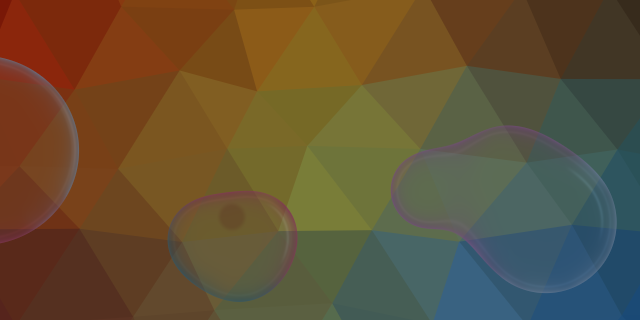
Reproduce this background procedurally as a WebGL 1 fragment shader.

```glsl
precision highp float;

uniform vec2 u_resolution;

// Facet lattice, in units of the canvas height
const vec2 LATTICE_ORIGIN = vec2(0.846, 0.757);
const vec2 LATTICE_STEP = vec2(0.31, 0.245);
const float VERTEX_JITTER = 0.085;
const float FACET_CONTRAST = 0.16;

// Colour stops from left to right
const vec3 TOP_RED = vec3(0.51, 0.10, 0.03);
const vec3 TOP_ORANGE = vec3(0.51, 0.25, 0.07);
const vec3 TOP_AMBER = vec3(0.51, 0.36, 0.09);
const vec3 TOP_RUST = vec3(0.43, 0.26, 0.12);
const vec3 TOP_UMBER = vec3(0.22, 0.17, 0.11);
const vec3 MID_RUST = vec3(0.48, 0.20, 0.07);
const vec3 MID_OCHRE = vec3(0.49, 0.34, 0.13);
const vec3 MID_OLIVE = vec3(0.50, 0.50, 0.20);
const vec3 MID_SAGE = vec3(0.35, 0.42, 0.32);
const vec3 MID_TEAL = vec3(0.18, 0.34, 0.36);
const vec3 LOW_MAROON = vec3(0.33, 0.14, 0.11);
const vec3 LOW_BROWN = vec3(0.37, 0.26, 0.16);
const vec3 LOW_MOSS = vec3(0.32, 0.39, 0.27);
const vec3 LOW_BLUE = vec3(0.21, 0.37, 0.50);
const vec3 LOW_NAVY = vec3(0.10, 0.28, 0.45);

// Bubble film
const vec3 PURPLE = vec3(0.42, 0.26, 0.45);
const vec3 MAGENTA = vec3(0.48, 0.17, 0.31);
const vec3 STEEL = vec3(0.36, 0.44, 0.54);
const vec3 DEEP_TEAL = vec3(0.16, 0.30, 0.36);
const vec3 HAZE = vec3(0.40, 0.38, 0.36);
const float RIM_WIDTH = 0.026;
const float LINE_WIDTH = 0.004;
const vec2 EGG_CENTRE = vec2(-0.065, 0.53);
const vec2 EGG_RADII = vec2(0.312, 0.297);
const vec2 PEBBLE_CENTRE = vec2(0.732, 0.237);
const float PEBBLE_RADIUS = 0.187;
const vec2 SPOT_CENTRE = vec2(0.725, 0.322);
const vec2 KIDNEY_CENTRE = vec2(1.66, 0.34);

vec2 hash2(vec2 p) {
  vec2 q = vec2(dot(p, vec2(127.1, 311.7)), dot(p, vec2(269.5, 183.3)));
  return fract(sin(q) * 43758.5) - 0.5;
}

float gradientNoise(vec2 p) {
  vec2 i = floor(p), f = fract(p), u = f * f * (3.0 - 2.0 * f);
  vec2 e = vec2(1.0, 0.0);
  float low = mix(dot(hash2(i), f), dot(hash2(i + e), f - e), u.x);
  float high = mix(dot(hash2(i + e.yx), f - e.yx), dot(hash2(i + 1.0), f - 1.0), u.x);
  return 2.0 * mix(low, high, u.y);
}

vec3 ramp(vec3 a, vec3 b, vec3 c, vec3 d, vec3 e, float t) {
  vec4 k = clamp(vec4(t) - vec4(0.0, 1.0, 2.0, 3.0), 0.0, 1.0);
  return mix(mix(mix(mix(a, b, k.x), c, k.y), d, k.z), e, k.w);
}

vec3 colourField(vec2 p) {
  float t = p.x * 2.0;
  vec3 top = ramp(TOP_RED, TOP_ORANGE, TOP_AMBER, TOP_RUST, TOP_UMBER, t);
  vec3 mid = ramp(MID_RUST, MID_OCHRE, MID_OLIVE, MID_SAGE, MID_TEAL, t);
  vec3 low = ramp(LOW_MAROON, LOW_BROWN, LOW_MOSS, LOW_BLUE, LOW_NAVY, t);
  return mix(mix(low, mid, smoothstep(0.05, 0.5, p.y)), top, smoothstep(0.5, 0.95, p.y));
}

// Jittered triangle lattice
vec2 vertex(vec2 id) {
  vec2 site = vec2(id.x + 0.5 * id.y, id.y);
  return LATTICE_ORIGIN + LATTICE_STEP * site + VERTEX_JITTER * hash2(id);
}

float edgeSide(vec2 p, vec2 a, vec2 b) {
  vec2 e = normalize(b - a);
  return e.x * (p.y - a.y) - e.y * (p.x - a.x);
}

vec4 facet(vec2 p, vec2 a, vec2 b, vec2 c, float pixel) {
  float inside = min(edgeSide(p, a, b), min(edgeSide(p, b, c), edgeSide(p, c, a)));
  vec2 centroid = (a + b + c) / 3.0;
  float shade = 1.0 + FACET_CONTRAST * hash2(centroid * 9.0).x;
  return vec4(colourField(centroid) * shade, 1.0) * clamp(inside / pixel + 0.5, 0.0, 1.0);
}

vec3 facets(vec2 p, float pixel) {
  vec2 q = (p - LATTICE_ORIGIN) / LATTICE_STEP;
  vec2 cell = floor(vec2(q.x - 0.5 * q.y, q.y));
  vec4 sum = vec4(0.0);
  for (int j = -1; j <= 1; j++) {
    for (int i = -1; i <= 1; i++) {
      vec2 id = cell + vec2(float(i), float(j));
      vec2 b = vertex(id + vec2(1.0, 0.0)), c = vertex(id + vec2(0.0, 1.0));
      sum += facet(p, vertex(id), b, c, pixel) + facet(p, b, vertex(id + 1.0), c, pixel);
    }
  }
  return sum.rgb / max(sum.a, 0.001);
}

// Bubble outlines, negative inside
float egg(vec2 p) {
  return (length((p - EGG_CENTRE) / EGG_RADII) - 1.0) * EGG_RADII.y;
}

float pebble(vec2 p) {
  vec2 q = p - PEBBLE_CENTRE;
  float a = atan(q.y, q.x);
  return length(q) - PEBBLE_RADIUS * (1.0 + 0.08 * cos(2.0 * a) + 0.05 * cos(3.0 * a - 2.2));
}

float smoothUnion(float a, float b, float k) {
  float h = max(k - abs(a - b), 0.0);
  return min(a, b) - h * h / (4.0 * k);
}

float kidney(vec2 p) {
  float lobe = length(p - vec2(1.341, 0.406)) - 0.12;
  float crown = length(p - vec2(1.576, 0.448)) - 0.156;
  float belly = length(p - vec2(1.706, 0.305)) - 0.221;
  return smoothUnion(smoothUnion(lobe, crown, 0.15), belly, 0.15);
}

// Tinted film with a soft rim, an outline and a curved glint
vec3 bubble(vec3 base, float d, vec2 q, vec3 warm, vec3 cool, vec2 coolDir, float glintDepth, float pixel) {
  float depth = max(-d, 0.0);
  vec2 dir = q / max(length(q), 0.001);
  float swirl = gradientNoise(q * 14.0);
  vec3 tint = mix(warm, cool, smoothstep(-0.5, 0.7, dot(dir, coolDir) + 0.5 * swirl));
  float rim = exp(-depth / RIM_WIDTH) * (0.6 + 0.3 * swirl);
  float outline = exp(-depth / LINE_WIDTH);
  float innerLine = exp(-pow((depth - 0.02) / LINE_WIDTH, 2.0));
  float glint = exp(-pow((depth - glintDepth) / 0.005, 2.0)) * smoothstep(0.75, 1.0, dot(dir, vec2(0.97, 0.24)));
  vec3 film = mix(base, HAZE, 0.1);
  film = mix(film, tint, clamp(rim + 0.15 * outline, 0.0, 0.8));
  film += 0.05 * innerLine * tint + 0.13 * glint * STEEL + 0.03 * outline;
  return mix(base, film, clamp(0.5 - d / pixel, 0.0, 1.0));
}

void main() {
  vec2 p = gl_FragCoord.xy / u_resolution.y;
  float pixel = 1.0 / u_resolution.y;
  vec3 colour = facets(p, pixel);
  colour = bubble(colour, egg(p), p - EGG_CENTRE, MAGENTA, STEEL, vec2(0.8, 0.6), 0.012, pixel);
  colour = bubble(colour, pebble(p), p - PEBBLE_CENTRE, MAGENTA, DEEP_TEAL, vec2(-0.6, -0.8), 0.03, pixel);
  float spot = smoothstep(0.05, 0.03, length(p - SPOT_CENTRE));
  colour = mix(colour, LOW_MAROON, 0.25 * spot);
  colour = bubble(colour, kidney(p), p - KIDNEY_CENTRE, PURPLE, STEEL, vec2(0.8, -0.6), 0.045, pixel);
  gl_FragColor = vec4(colour, 1.0);
}
```
